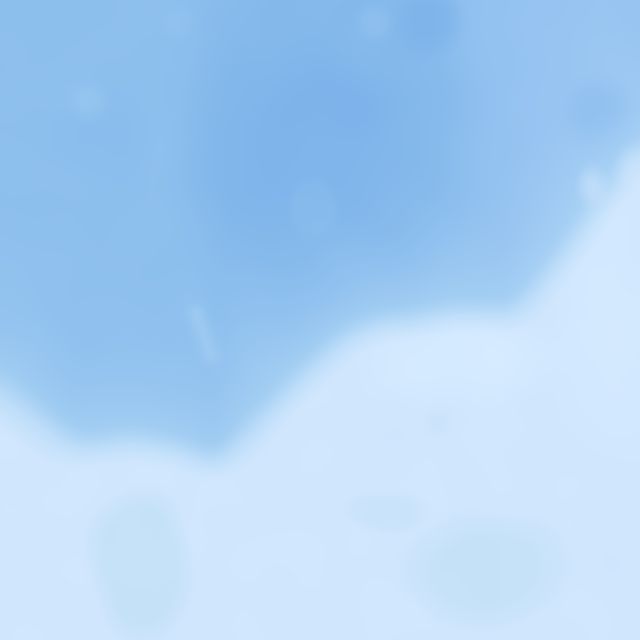
Write a Shadertoy shader that draws this background.

```glsl
// A soft blue sky above a pale rolling cloud bank.
// A smooth height curve shapes the cloud edge; elliptical blobs tint sky and cloud,
// and gradient noise bends their outlines and adds faint mottling.

const vec3 SKY_LEFT    = vec3(0.555, 0.750, 0.930);
const vec3 SKY_RIGHT   = vec3(0.590, 0.765, 0.945);
const vec3 SKY_DEEP    = vec3(0.475, 0.690, 0.915);
const vec3 HAZE        = vec3(0.680, 0.835, 0.960);
const vec3 CLOUD       = vec3(0.815, 0.903, 0.992);
const vec3 CLOUD_LIGHT = vec3(0.838, 0.922, 1.000);
const vec3 CLOUD_SHADE = vec3(0.768, 0.882, 0.972);

const float EDGE_SOFT      = 0.034;  // half width of the cloud edge
const float EDGE_SOFT_LEFT = 0.052;  // the left shoulder is more diffuse
const float HAZE_DEPTH     = 0.070;  // fade distance of the haze above the cloud
const float WARP           = 0.022;  // bending of the blob outlines
const float MOTTLE         = 0.010;  // strength of the fine tonal variation

vec2 hashGradient(vec2 cell) {
    vec2 h = vec2(dot(cell, vec2(127.1, 311.7)), dot(cell, vec2(269.5, 183.3)));
    return 2.0 * fract(sin(h) * 43758.5) - 1.0;
}

float gradientNoise(vec2 p) {
    vec2 i = floor(p), f = fract(p);
    vec2 u = f * f * f * (f * (f * 6.0 - 15.0) + 10.0);
    vec2 e = vec2(0.0, 1.0);
    float low  = mix(dot(hashGradient(i), f),
                     dot(hashGradient(i + e.yx), f - e.yx), u.x);
    float high = mix(dot(hashGradient(i + e.xy), f - e.xy),
                     dot(hashGradient(i + e.yy), f - e.yy), u.x);
    return mix(low, high, u.y);
}

float bump(float x, float center, float width) {
    float t = (x - center) / width;
    return exp(-t * t);
}

// Filled ellipse: 1 inside the core fraction, fading to 0 at its radius
float blob(vec2 p, vec2 center, vec2 radius, float core) {
    return 1.0 - smoothstep(core, 1.0, length((p - center) / radius));
}

// Soft streak between two points
float streak(vec2 p, vec2 a, vec2 b, float width) {
    vec2 ab = b - a;
    float t = clamp(dot(p - a, ab) / dot(ab, ab), 0.0, 1.0);
    return bump(length(p - a - ab * t), 0.0, width);
}

// Height of the cloud edge: left shoulder, valley, middle dome, right tower
float cloudHeight(float x) {
    float h = 0.397 - 0.100 * smoothstep(-0.06, 0.14, x);
    h += 0.008 * bump(x, 0.20, 0.05) - 0.024 * bump(x, 0.34, 0.05);
    h += 0.195 * smoothstep(0.31, 0.62, x) + 0.016 * smoothstep(0.60, 0.76, x);
    return h + 0.262 * smoothstep(0.78, 1.04, x);
}

// Approximate signed distance to the cloud edge, positive in the sky
float cloudDistance(vec2 p) {
    float step = 0.01;
    float slope = (cloudHeight(p.x + step) - cloudHeight(p.x - step)) / (2.0 * step);
    return (p.y - cloudHeight(p.x)) / sqrt(1.0 + slope * slope);
}

vec3 skyColor(vec2 p, vec2 q, float edge) {
    vec3 color = mix(SKY_LEFT, SKY_RIGHT, smoothstep(0.60, 0.90, p.x));

    // Deep blue heart, with a broad rim reaching the top
    color = mix(color, SKY_DEEP, 0.45 * blob(q, vec2(0.51, 0.79), vec2(0.28, 0.40), 0.55));
    color = mix(color, SKY_DEEP, 0.55 * blob(q, vec2(0.48, 0.75), vec2(0.22, 0.23), 0.20));
    color = mix(color, SKY_DEEP, 0.50 * blob(q, vec2(0.52, 0.84), vec2(0.13, 0.08), 0.15));
    color = mix(color, SKY_DEEP, 0.60 * blob(p, vec2(0.67, 0.97), vec2(0.07, 0.08), 0.25));
    color = mix(color, SKY_DEEP, 0.55 * blob(p, vec2(0.94, 0.82), vec2(0.08, 0.08), 0.10));
    color = mix(color, SKY_DEEP, 0.20 * blob(q, vec2(0.17, 0.78), vec2(0.10, 0.09), 0.20));

    // Faint pale spots
    float pale = blob(p, vec2(0.14, 0.84), vec2(0.040), 0.20);
    pale += blob(p, vec2(0.585, 0.965), vec2(0.040), 0.20);
    pale += 0.6 * blob(p, vec2(0.28, 0.965), vec2(0.035), 0.20);
    pale += 0.5 * blob(p, vec2(0.49, 0.675), vec2(0.045, 0.055), 0.60);
    color = mix(color, HAZE, 0.20 * pale);

    // Haze over the cloud, a thin wisp, and bright tufts beside the tower
    color = mix(color, HAZE, exp(-max(edge, 0.0) / HAZE_DEPTH));
    color = mix(color, HAZE, 0.40 * streak(p, vec2(0.307, 0.51), vec2(0.33, 0.445), 0.014));
    color = mix(color, CLOUD, 0.55 * blob(p, vec2(0.925, 0.71), vec2(0.032, 0.045), 0.05));
    return mix(color, CLOUD, 0.45 * blob(p, vec2(0.99, 0.735), vec2(0.035, 0.050), 0.10));
}

vec3 cloudColor(vec2 p, vec2 q) {
    vec3 color = mix(CLOUD, CLOUD_LIGHT, 0.8 * blob(q, vec2(0.73, 0.435), vec2(0.20, 0.09), 0.2));
    color = mix(color, CLOUD_LIGHT, 0.5 * blob(q, vec2(0.96, 0.48), vec2(0.14, 0.25), 0.2));
    float shade = blob(q, vec2(0.22, 0.12), vec2(0.095, 0.14), 0.55);
    shade = max(shade, blob(q, vec2(0.76, 0.11), vec2(0.15, 0.11), 0.45));
    shade = max(shade, 0.7 * blob(q, vec2(0.61, 0.20), vec2(0.08, 0.04), 0.35));
    shade = max(shade, 0.35 * blob(p, vec2(0.685, 0.34), vec2(0.035), 0.10));
    return mix(color, CLOUD_SHADE, 0.9 * shade);
}

void mainImage(out vec4 fragColor, in vec2 fragCoord) {
    vec2 p = fragCoord / iResolution.xy;
    vec2 warp = vec2(gradientNoise(p * 8.0), gradientNoise(p * 8.0 + 37.0));
    vec2 q = p + WARP * warp;

    float edge = cloudDistance(p + 0.25 * WARP * warp);
    float softness = mix(EDGE_SOFT_LEFT, EDGE_SOFT, smoothstep(0.0, 0.18, p.x));
    float cover = 1.0 - smoothstep(-softness, softness, edge);

    vec3 color = mix(skyColor(p, q, edge), cloudColor(p, q), cover);
    color += MOTTLE * gradientNoise(p * 11.0 + 5.0) * vec3(1.0, 0.7, 0.3);
    fragColor = vec4(clamp(color, 0.0, 1.0), 1.0);
}
```
